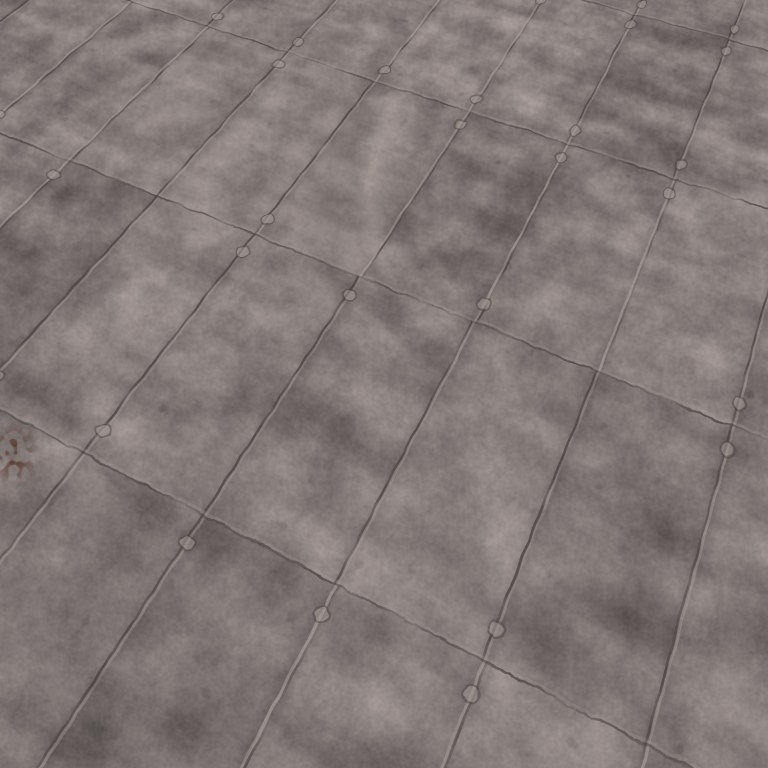
A WebGL 2 fragment shader for this texture:

```glsl
#version 300 es
precision highp float;
// Weathered concrete slabs receding in perspective, with joints, knots and curved tyre stains.
uniform vec2 u_resolution;
out vec4 fragColor;

const float HORIZON = 2.040;                  // height of the vanishing line
const vec2 VANISH_X = vec2(1.383, -3.034);    // vanishing points: long joints, cross joints
const vec2 GRID_ORIGIN = vec2(-0.652, 1.928);
const vec2 GRID_PITCH = vec2(0.128, 0.573);
const float SLAB_ASPECT = 2.1;
const float SLAB_CONTRAST = 0.15;
const float BLOTCH_CONTRAST = 0.46;
const float STREAK_CONTRAST = 0.32;
const float GRAIN_CONTRAST = 0.07;
const float JOINT_HALF_WIDTH = 0.0017;
const float CRACK_HALF_WIDTH = 0.0013;
const float KNOT_RADIUS = 0.0085;
const float KNOT_SETBACK = 0.09;              // rows between a knot and its crossing
const vec3 CONCRETE = vec3(0.505, 0.470, 0.463);
const vec3 WARM_DUST = vec3(0.590, 0.545, 0.520);
const vec3 JOINT_LIGHT = vec3(0.640, 0.595, 0.575);
const vec3 JOINT_DARK = vec3(0.285, 0.260, 0.255);
const vec3 RUST = vec3(0.350, 0.225, 0.180);

float hash(vec2 p) {
  vec3 q = fract(p.xyx * 0.1031);
  q += dot(q, q.yzx + 33.33);
  return fract((q.x + q.y) * q.z);
}

vec2 gradientAt(vec2 cell) {
  float angle = 6.2832 * hash(cell);
  return vec2(cos(angle), sin(angle));
}

float gradientNoise(vec2 p) {
  vec2 i = floor(p), f = p - i, e = vec2(1.0, 0.0);
  vec2 s = f * f * f * (f * (f * 6.0 - 15.0) + 10.0);
  float low = mix(dot(gradientAt(i), f), dot(gradientAt(i + e), f - e), s.x);
  float high = mix(dot(gradientAt(i + e.yx), f - e.yx), dot(gradientAt(i + 1.0), f - 1.0), s.x);
  return mix(low, high, s.y);
}

float fbm(vec2 p) {
  float sum = 0.0, gain = 0.5;
  for (int i = 0; i < 5; i++) {
    sum += gain * gradientNoise(p);
    p = mat2(1.6, 1.2, -1.2, 1.6) * p + 7.3;
    gain *= 0.52;
  }
  return sum;
}

float stroke(float d, float halfWidth, float px) {
  return 1.0 - smoothstep(halfWidth - px, halfWidth + px, abs(d));
}

float glow(float d, float width) {
  return exp(-d * d / (width * width));
}

// Concentric scuffs around a turning point, fading away from the given radius.
float scuffs(vec2 p, vec2 centre, float radius, float spread) {
  vec2 q = p - centre;
  float r = length(q);
  return gradientNoise(vec2(r * 42.0, atan(q.y, -q.x) * 1.6 + 9.0)) * glow(r - radius, spread);
}

void main() {
  vec2 p = gl_FragCoord.xy / u_resolution;
  float px = 0.75 / min(u_resolution.x, u_resolution.y);

  // Ground plane: x counts slabs across, y counts slabs into the distance.
  float depth = HORIZON - p.y;
  float scale = depth / 1.54;
  vec2 ray = (p.x - VANISH_X) / depth;
  vec2 grid = (ray - GRID_ORIGIN) / GRID_PITCH;
  vec2 slab = floor(grid), crossing = floor(grid + 0.5);
  vec2 ground = grid * vec2(1.0, SLAB_ASPECT);
  vec2 offset = (grid - crossing) * GRID_PITCH * depth * inversesqrt(1.0 + ray * ray);

  // Slab tone, blotches, sweeping streaks and grain.
  float tone = 1.0 + SLAB_CONTRAST * (hash(slab + 31.0) - 0.5);
  tone += BLOTCH_CONTRAST * fbm(ground * 2.3 + 0.6 * hash(slab + 5.0));
  tone += STREAK_CONTRAST * fbm(vec2(ground.x * 0.75 + ground.y * 0.3, ground.y * 3.2) + 17.0);
  tone += GRAIN_CONTRAST * (gradientNoise(p * 190.0) + gradientNoise(p * 87.0));
  float pits = smoothstep(0.43, 0.62, gradientNoise(ground * 9.0 + 60.0));
  tone -= 0.10 * pits;

  // Tyre stains in the far half.
  float upperLeft = smoothstep(0.62, 0.78, p.y) * (1.0 - smoothstep(0.30, 0.48, p.x));
  tone += 0.24 * upperLeft * scuffs(p, vec2(0.30, 0.57), 0.34, 0.11);
  vec2 turn = p - vec2(0.707, 0.753);
  float leftSide = 1.0 - smoothstep(-0.12, 0.02, turn.x);
  tone += 0.10 * leftSide * glow(length(turn) - 0.221, 0.016);
  tone += 0.18 * leftSide * scuffs(p, vec2(0.707, 0.753), 0.20, 0.09);
  vec3 color = CONCRETE * tone;
  float dust = glow(length((p - vec2(0.44, 0.76)) * vec2(1.0, 0.6)), 0.085)
             + 0.6 * glow(length(p - vec2(0.23, 0.84)), 0.13);
  color = mix(color, WARM_DUST, 0.38 * dust * (0.8 + fbm(ground * 3.0)));

  // Long joints: a pale seam beside a broken dark edge.
  float wear = hash(vec2(crossing.x, slab.y) + 12.0);
  float along = gradientNoise(vec2(crossing.x * 5.3, grid.y * 9.0));
  float seam = offset.x + 0.0022 * gradientNoise(p * 38.0);
  float side = wear > 0.4 ? 1.0 : -1.0;
  color *= 1.0 - 0.08 * glow(seam, 0.009 * scale);
  color = mix(color, JOINT_DARK, clamp(0.55 * wear + 0.25 + along, 0.1, 0.8)
        * stroke(seam + side * 0.0027 * scale, JOINT_HALF_WIDTH * scale, px));
  color = mix(color, JOINT_LIGHT, clamp(0.72 - 0.35 * wear - along * 0.5, 0.15, 0.8)
        * stroke(seam, JOINT_HALF_WIDTH * scale, px));

  // Cross joints: thin ragged cracks with a faint pale lip.
  float crack = offset.y + 0.007 * scale * fbm(p * 32.0 + 4.0);
  float crackFade = clamp(0.5 + 0.9 * gradientNoise(vec2(grid.x * 3.0, crossing.y * 4.7)), 0.15, 0.75);
  color = mix(color, JOINT_LIGHT, 0.30 * stroke(crack - 0.003 * scale, 0.0018 * scale, px));
  color = mix(color, JOINT_DARK, crackFade * stroke(crack, CRACK_HALF_WIDTH * scale, px));

  // Pale knots on the long joints, either side of a crossing.
  float rowOffset = grid.y - crossing.y;
  float knotAlong = (abs(rowOffset) - KNOT_SETBACK) * GRID_PITCH.y * depth * depth
                  * sqrt(1.0 + ray.x * ray.x) / (VANISH_X.x - VANISH_X.y);
  float knot = length(vec2(offset.x, knotAlong)) + 0.003 * gradientNoise(p * 110.0);
  float present = step(0.3, hash(crossing + 40.0 + 9.0 * step(0.0, rowOffset)));
  float knotRadius = KNOT_RADIUS * scale;
  color = mix(color, JOINT_DARK, 0.45 * present * stroke(knot - knotRadius, 0.0015 * scale, px));
  color = mix(color, JOINT_LIGHT, 0.55 * present * stroke(knot, knotRadius * 0.9, px));

  // Small rust smudge at the left edge.
  float smudge = glow(length((p - vec2(0.018, 0.408)) * vec2(1.0, 0.75)), 0.022);
  color = mix(color, RUST, smudge * smoothstep(-0.05, 0.25, gradientNoise(p * 85.0 + 3.0)));

  fragColor = vec4(clamp(color, 0.0, 1.0), 1.0);
}
```
